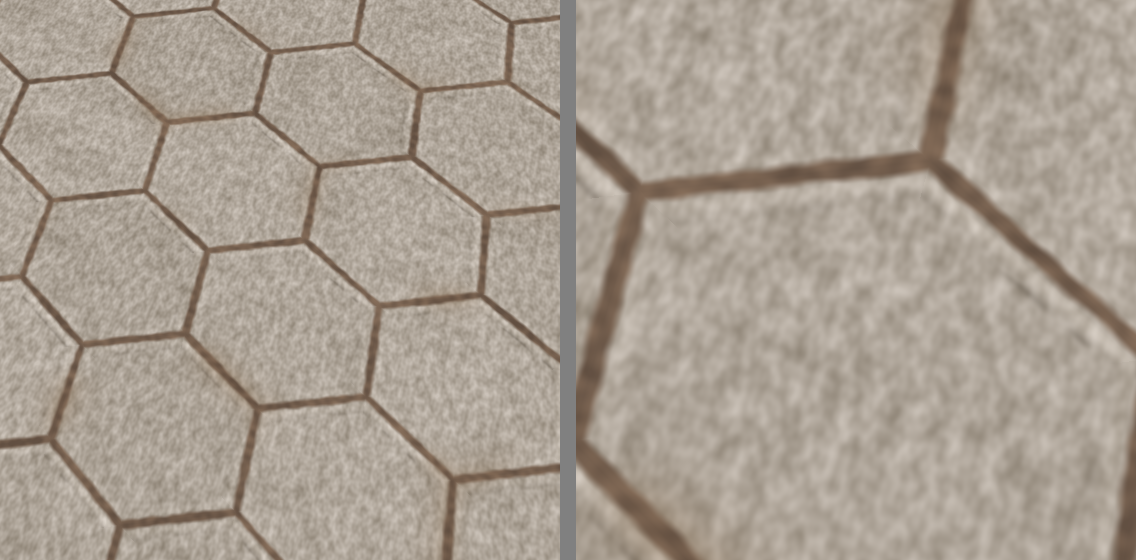
Left, the full canvas; right, a detail of the centre.
Reproduce this texture procedurally as a Shadertoy shader.

```glsl
// Hexagonal stone paving seen in perspective, with rusty brown joints.
// Each canvas point is projected onto the ground plane, assigned to a hexagonal
// tile, then shaded with gradient-noise grain, worn rims and stained joints.

const vec2 CELL = vec2(3.0, 1.7320508);       // period of a flat-topped unit hexagon grid
const vec2 CORNER_SKEW = vec2(-0.015, 0.012); // slight irregularity of the tile outline
const vec3 STONE_DARK  = vec3(0.56, 0.52, 0.465);
const vec3 STONE_LIGHT = vec3(0.765, 0.73, 0.69);
const vec3 JOINT_DARK  = vec3(0.36, 0.285, 0.23);
const vec3 JOINT_RUST  = vec3(0.51, 0.41, 0.33);
const vec3 STAIN       = vec3(0.55, 0.46, 0.36);

vec2 hash2(vec2 c) {
    vec3 h = fract(c.xyx * vec3(0.1031, 0.1030, 0.0973));
    h += dot(h, h.yzx + 33.33);
    return fract((h.xx + h.yz) * h.zy);
}

float cornerSlope(vec2 corner, vec2 offset) {
    float angle = 6.2831853 * hash2(corner).x;
    return dot(vec2(cos(angle), sin(angle)), offset);
}

// Gradient noise, about -0.7 to 0.7
float noise(vec2 p) {
    vec2 i = floor(p), f = p - i;
    vec2 u = f * f * f * (f * (f * 6.0 - 15.0) + 10.0);
    vec2 e = vec2(1.0, 0.0);
    float low  = mix(cornerSlope(i, f), cornerSlope(i + e, f - e), u.x);
    float high = mix(cornerSlope(i + e.yx, f - e.yx), cornerSlope(i + e.xx, f - e.xx), u.x);
    return mix(low, high, u.y);
}

// Inverts the perspective mapping: canvas point to ground plane
vec2 groundPoint(vec2 canvas) {
    const vec2 origin = vec2(0.5047, 0.429);
    const vec2 tilt = vec2(0.003, 0.0635);
    mat2 axes = mat2(0.1779, 0.02435, -0.02526, 0.1889);
    return inverse(axes - outerProduct(canvas, tilt)) * (canvas - origin);
}

vec2 tileCentre(vec2 p) {
    vec2 a = round(p / CELL) * CELL;
    vec2 b = (round(p / CELL - 0.5) + 0.5) * CELL;
    return distance(p, a) < distance(p, b) ? a : b;
}

// Corners alternate between two slightly shifted sets
vec2 tileCorner(int k) {
    float angle = 1.0471976 * float(k);
    return vec2(cos(angle), sin(angle)) + CORNER_SKEW * (k % 2 == 0 ? 1.0 : -1.0);
}

// Vector from a point in a tile to the nearest joint line
vec2 toJoint(vec2 q) {
    vec2 nearest = vec2(9.0);
    for (int k = 0; k < 6; k++) {
        vec2 a = tileCorner(k), side = tileCorner(k + 1) - a;
        float t = clamp(dot(q - a, side) / dot(side, side), 0.0, 1.0);
        vec2 r = a + side * t - q;
        if (dot(r, r) < dot(nearest, nearest)) nearest = r;
    }
    return nearest;
}

// Slanted fine grain, soft blotches and a tone of its own for each tile
vec3 stoneColour(vec2 p, vec2 q, vec2 id) {
    vec2 slanted = vec2(dot(p, vec2(0.84, -0.54)), dot(p, vec2(0.54, 0.84)));
    float grain = 0.62 * noise(slanted * vec2(15.0, 8.0))
                + 0.42 * noise(slanted * vec2(31.0, 19.0) + 40.0);
    vec2 seed = hash2(id + 50.0);
    float blotch = noise(q * 1.4 + seed * 60.0);
    float tone = 0.63 + grain + 0.12 * (seed.x - 0.5)
               + 0.22 * noise(p * 3.5 + 9.0)
               - mix(0.15, 0.65, seed.y) * max(blotch, 0.0);
    return mix(STONE_DARK, STONE_LIGHT, clamp(tone, -0.35, 1.15));
}

// Pale worn rim, and a thin broken shadow along the right-hand sides
vec3 addRim(vec3 colour, vec2 p, float d, vec2 facing) {
    float band = smoothstep(0.04, 0.07, d) * (1.0 - smoothstep(0.075, 0.12, d));
    float rightSide = smoothstep(0.3, 0.8, dot(facing, vec2(0.866, 0.5)));
    float crack = exp(-pow((d - 0.135) / 0.018, 2.0)) * smoothstep(-0.25, 0.3, noise(p * 7.0));
    colour += band * (0.025 + 0.04 * rightSide);
    return colour - 0.11 * crack * rightSide;
}

vec3 addJoint(vec3 colour, vec2 p, float d) {
    float halfWidth = 0.037 + 0.014 * noise(p * 9.0) + 0.012 * noise(p * 1.7 + 30.0);
    float fill = 1.0 - smoothstep(halfWidth - 0.02, halfWidth + 0.02, d);
    float rust = 0.5 + 0.8 * noise(p * 12.0 + 5.0) + 0.7 * noise(p * 1.3 + 70.0) + 6.0 * (d - 0.02);
    float stain = smoothstep(0.1, 0.5, noise(p * 0.9 + 21.0)) * exp(-9.0 * d);
    colour = mix(colour, STAIN, 0.65 * stain);
    return mix(colour, mix(JOINT_DARK, JOINT_RUST, clamp(rust, 0.0, 1.0)), 0.93 * fill);
}

void mainImage(out vec4 fragColor, in vec2 fragCoord) {
    vec2 p = groundPoint(fragCoord / iResolution.xy);
    vec2 centre = tileCentre(p);
    vec2 q = p - centre;
    vec2 joint = toJoint(q);
    float d = length(joint);

    vec3 colour = stoneColour(p, q, round(2.0 * centre / CELL));
    colour = addRim(colour, p, d, joint / max(d, 0.0001));
    colour = addJoint(colour, p, d);
    fragColor = vec4(colour, 1.0);
}
```
